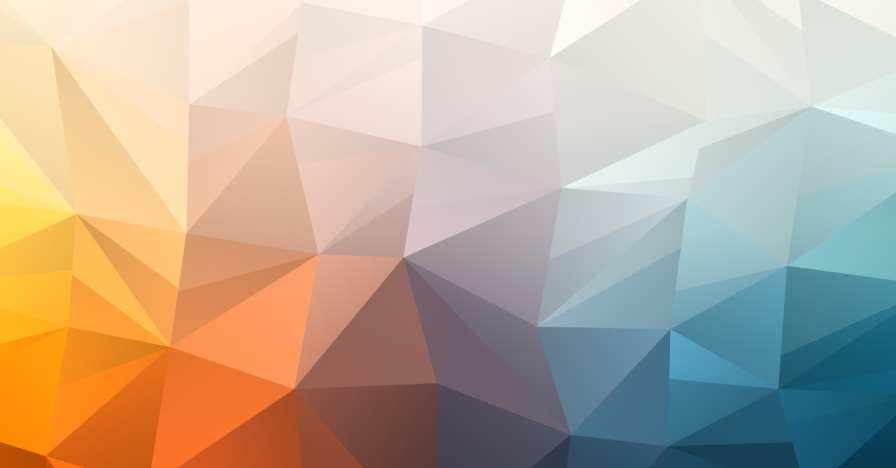
A WebGL 2 fragment shader for this background:

```glsl
#version 300 es
precision highp float;

uniform vec2 u_resolution;
out vec4 outColor;

#define ASPECT 1.9
#define ORIGIN vec2(0.908, 0.394)
#define BASIS mat2(0.26, -0.062, 0.012, 0.26)
#define JITTER 0.42
#define FLATNESS 0.68
#define TONE 0.30
#define SHEEN 0.16
#define FOLD_CHANCE 0.6
#define FLIP_CHANCE 0.3

float hash(vec2 p) {
    return fract(sin(dot(p, vec2(127.1, 311.7))) * 43758.5453);
}

// Five evenly spaced colours, blended along t
vec3 ramp(float t, vec3 a, vec3 b, vec3 c, vec3 d, vec3 e) {
    t = clamp(t, 0.0, 1.0) * 4.0;
    vec3 col = mix(a, b, clamp(t, 0.0, 1.0));
    col = mix(col, c, clamp(t - 1.0, 0.0, 1.0));
    col = mix(col, d, clamp(t - 2.0, 0.0, 1.0));
    return mix(col, e, clamp(t - 3.0, 0.0, 1.0));
}

// Warm to cool across, deep to pale upwards
vec3 colourField(vec2 uv) {
    vec3 amber = ramp(uv.y, vec3(0.94, 0.39, 0.0), vec3(1.0, 0.61, 0.03),
        vec3(1.0, 0.80, 0.30), vec3(1.0, 0.89, 0.66), vec3(1.0, 0.94, 0.82));
    vec3 coral = ramp(uv.y, vec3(0.87, 0.35, 0.12), vec3(0.96, 0.51, 0.24),
        vec3(0.98, 0.72, 0.55), vec3(0.98, 0.85, 0.77), vec3(0.99, 0.93, 0.88));
    vec3 mauve = ramp(uv.y, vec3(0.25, 0.21, 0.25), vec3(0.48, 0.37, 0.42),
        vec3(0.76, 0.68, 0.71), vec3(0.88, 0.83, 0.83), vec3(0.97, 0.94, 0.92));
    vec3 teal = ramp(uv.y, vec3(0.13, 0.32, 0.43), vec3(0.32, 0.57, 0.67),
        vec3(0.73, 0.83, 0.84), vec3(0.89, 0.90, 0.88), vec3(0.95, 0.94, 0.91));
    vec3 petrol = ramp(uv.y, vec3(0.02, 0.20, 0.28), vec3(0.05, 0.41, 0.53),
        vec3(0.50, 0.75, 0.78), vec3(0.81, 0.88, 0.87), vec3(0.95, 0.95, 0.92));
    return ramp(uv.x, amber, coral, mauve, teal, petrol);
}

// Lattice coordinates to canvas fractions
vec2 toCanvas(vec2 g) {
    return (ORIGIN + BASIS * g) / vec2(ASPECT, 1.0);
}

vec2 node(vec2 id) {
    return id + JITTER * (vec2(hash(id), hash(id + 41.3)) - 0.5);
}

// Signed distance to the line a-b, positive on its left
float edge(vec2 p, vec2 a, vec2 b) {
    vec2 d = normalize(b - a), q = p - a;
    return d.x * q.y - d.y * q.x;
}

// Adds one shaded triangle, sometimes creased from a to its far side
void addFacet(vec2 g, vec2 a, vec2 b, vec2 c, vec2 seed, float px, inout vec4 sum) {
    float turn = sign(edge(c, a, b));
    float inside = turn * min(turn * edge(g, a, b) * turn,
        min(edge(g, b, c), edge(g, c, a)));
    vec3 sides = turn * vec3(edge(g, a, b), edge(g, b, c), edge(g, c, a));
    inside = min(sides.x, min(sides.y, sides.z));
    float cover = smoothstep(-px, px, inside);
    if (cover <= 0.0) return;

    vec2 centre = (a + b + c) / 3.0;
    float tone = hash(seed) - 0.5;
    if (hash(seed + 7.7) < FOLD_CHANCE) {
        vec2 foot = mix(b, c, 0.25 + 0.5 * hash(seed + 3.1));
        float half2 = smoothstep(-px, px, turn * edge(g, a, foot));
        centre = (a + foot + mix(b, c, half2)) / 3.0;
        tone += (half2 - 0.5) * (hash(seed + 5.9) - 0.5);
    }

    // Flat facet colour with a soft sheen across it
    vec2 uv = toCanvas(g), mid = toCanvas(centre);
    vec3 col = mix(colourField(uv), colourField(mid), FLATNESS);
    float angle = 6.2832 * hash(seed + 9.2);
    float sheen = SHEEN * dot(g - centre, vec2(cos(angle), sin(angle)));
    float depth = mix(1.0, 0.22, smoothstep(0.2, 0.95, mid.y));
    col *= 1.0 + depth * (TONE * tone + sheen);
    sum += vec4(col, 1.0) * cover;
}

void main() {
    vec2 p = gl_FragCoord.xy / u_resolution * vec2(ASPECT, 1.0);
    vec2 g = inverse(BASIS) * (p - ORIGIN);
    float px = 0.75 / (BASIS[0].x * u_resolution.y);
    vec4 sum = vec4(0.0);

    // Each jittered lattice cell is cut into two triangles
    for (int j = -1; j <= 1; j++) {
        for (int i = -1; i <= 1; i++) {
            vec2 id = floor(g) + vec2(i, j);
            vec2 a = node(id), b = node(id + vec2(1.0, 0.0));
            vec2 c = node(id + 1.0), d = node(id + vec2(0.0, 1.0));
            if (hash(id + 17.0) < FLIP_CHANCE) {
                addFacet(g, b, d, a, id + 0.3, px, sum);
                addFacet(g, d, b, c, id + 0.6, px, sum);
            } else {
                addFacet(g, a, b, c, id + 0.3, px, sum);
                addFacet(g, c, d, a, id + 0.6, px, sum);
            }
        }
    }
    vec3 col = sum.rgb / max(sum.a, 0.001);
    outColor = vec4(clamp(col, 0.0, 1.0), 1.0);
}
```
